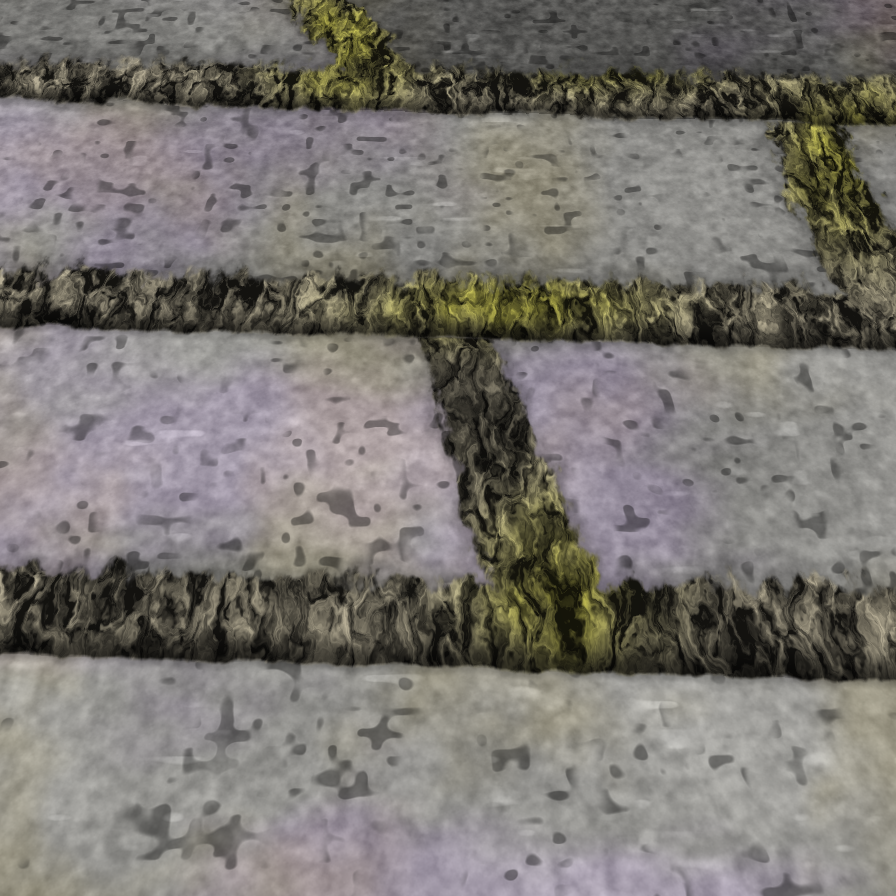
Reproduce this texture procedurally as a WebGL 1 fragment shader.

```glsl
precision highp float;
// Weathered stone paving in receding courses, with mossy joints between the slabs.
uniform vec2 u_resolution;

float hash(vec2 p) {
  vec3 q = fract(p.xyx * vec3(0.1031, 0.103, 0.0973));
  q += dot(q, q.yzx + 33.33);
  return fract((q.x + q.y) * q.z);
}

float noise(vec2 p) {
  vec2 i = floor(p), f = fract(p);
  f = f * f * (3.0 - 2.0 * f);
  return mix(mix(hash(i), hash(i + vec2(1, 0)), f.x),
             mix(hash(i + vec2(0, 1)), hash(i + vec2(1, 1)), f.x), f.y);
}

float fbm(vec2 p) {
  float sum = 0.0, amp = 0.5;
  for (int i = 0; i < 4; i++) {
    sum += amp * noise(p);
    p = mat2(1.6, 1.2, -1.2, 1.6) * p + 7.3;
    amp *= 0.5;
  }
  return sum / 0.9375;
}

// Upper and lower edge of a horizontal joint, growing towards the viewer.
float jointTop(float i, float x) {
  return 0.068 + 0.1845 * i + 0.0495 * i * i + 0.019 * x;
}
float jointBottom(float i, float x) {
  return 0.11 + 0.194 * i + 0.058 * i * i + 0.03 * x;
}

float blob(vec2 p, vec2 center, vec2 size) {
  vec2 d = (p - center) / size;
  return exp(-dot(d, d));
}

vec3 stone(vec2 p, vec2 q, float row) {
  float broad = fbm(p * vec2(5.0, 8.0) + row * 17.0);
  float grain = fbm(q * vec2(65.0, 110.0));
  float value = 0.51 + 0.026 * row + 0.17 * (broad - 0.5) + 0.24 * (grain - 0.5);
  value += 0.06 * blob(p, vec2(0.2, 0.52), vec2(0.3, 0.1));
  // Damp slab at the far right
  value -= 0.15 * (1.0 - step(0.5, row)) * smoothstep(0.3, 0.46, p.x);
  vec3 color = value * vec3(1.005, 1.0, 0.975);
  // Lilac and ochre staining
  color += vec3(0.022, -0.008, 0.065) * smoothstep(0.42, 0.7, fbm(p * vec2(3.0, 6.0) + 4.0));
  color += vec3(0.02, 0.005, -0.05) * smoothstep(0.45, 0.75, fbm(p * 5.0 + 31.0));
  // Dark pits and pale scratches
  float pits = smoothstep(0.66, 0.82, noise(q * vec2(52.0, 95.0) + 3.0 * broad));
  pits *= smoothstep(0.35, 0.65, noise(q * 24.0 + 9.0));
  color *= 1.0 - 0.36 * pits;
  float scratch = smoothstep(0.78, 0.93, noise(q * vec2(22.0, 100.0) + 50.0));
  return color + 0.1 * scratch * smoothstep(0.5, 0.75, noise(q * 11.0));
}

vec3 moss(vec2 p, vec2 q) {
  // Tangled fibres, bent by a coarser noise
  vec2 bend = vec2(fbm(q * 35.0), fbm(q * 35.0 + 19.0)) - 0.5;
  float fibre = fbm(q * vec2(90.0, 55.0) + bend * 5.0);
  float clump = fbm(q * 24.0 + 5.0);
  float value = clamp(0.29 + 1.0 * (fibre - 0.5) + 0.4 * (clump - 0.5), 0.07, 0.68);
  float green = blob(p, vec2(0.57, 0.34), vec2(0.14, 0.04))
              + blob(p, vec2(0.63, 0.66), vec2(0.09, 0.1))
              + blob(p, vec2(0.38, 0.05), vec2(0.08, 0.07))
              + blob(p, vec2(0.69, 0.07), vec2(0.12, 0.03))
              + blob(p, vec2(0.95, 0.18), vec2(0.08, 0.09));
  green = clamp(green * (0.5 + clump), 0.0, 1.0);
  vec3 color = value * mix(vec3(1.05, 1.0, 0.86), vec3(1.15, 1.12, 0.5), green);
  // Bare soil in the nearest cross joint
  return color * (1.0 - 0.4 * blob(p, vec2(0.53, 0.46), vec2(0.08, 0.07)));
}

void main() {
  vec2 p = gl_FragCoord.xy / u_resolution;
  p.y = 1.0 - p.y;
  vec2 q = vec2(p.x - 0.5, p.y) / (0.55 + 0.45 * p.y);
  float ragged = fbm(q * 45.0) - 0.5;
  float wobble = fbm(p * 14.0 + 8.0) - 0.5;

  float row = 0.0, cover = 0.0, shadow = 0.0, stain = 0.0;
  for (int k = 0; k < 3; k++) {
    float i = float(k);
    float top = jointTop(i, p.x), bottom = jointBottom(i, p.x) + 0.008 * wobble;
    row += step(bottom, p.y);

    // Horizontal joint: frayed above, crisp and shaded below
    float upper = p.y - top + (0.03 + 0.012 * i) * ragged;
    float lower = bottom - p.y + 0.01 * ragged;
    float band = smoothstep(-0.007, 0.007, upper) * smoothstep(-0.003, 0.003, lower);
    float depth = (p.y - top) / (bottom - top);
    shadow = max(shadow, band * smoothstep(0.55, 1.0, depth));
    stain = max(stain, smoothstep(-0.03, 0.0, upper) * smoothstep(-0.012, 0.0, lower));

    // Slanting cross joint, offset on alternate courses
    float start = jointBottom(i - 1.0, p.x);
    float drop = p.y - max(start, 0.0);
    float center = 0.355 + 0.077 * i + 0.46 * mod(i, 2.0) + drop * 0.9 / (1.0 + 0.75 * i);
    float side = 0.039 + 0.1 * drop - abs(p.x - center) + 0.045 * ragged + 0.02 * wobble;
    float span = smoothstep(start - 0.004, start + 0.002, p.y) * step(p.y, top + 0.03);
    cover = max(cover, max(band, span * smoothstep(-0.006, 0.006, side)));
    stain = max(stain, span * smoothstep(-0.025, 0.0, side));
  }

  vec3 color = stone(p, q, row) * (1.0 - 0.2 * stain);
  color = mix(color, moss(p, q) * (1.0 - 0.6 * shadow), cover);
  gl_FragColor = vec4(clamp(color, 0.0, 1.0), 1.0);
}
```
